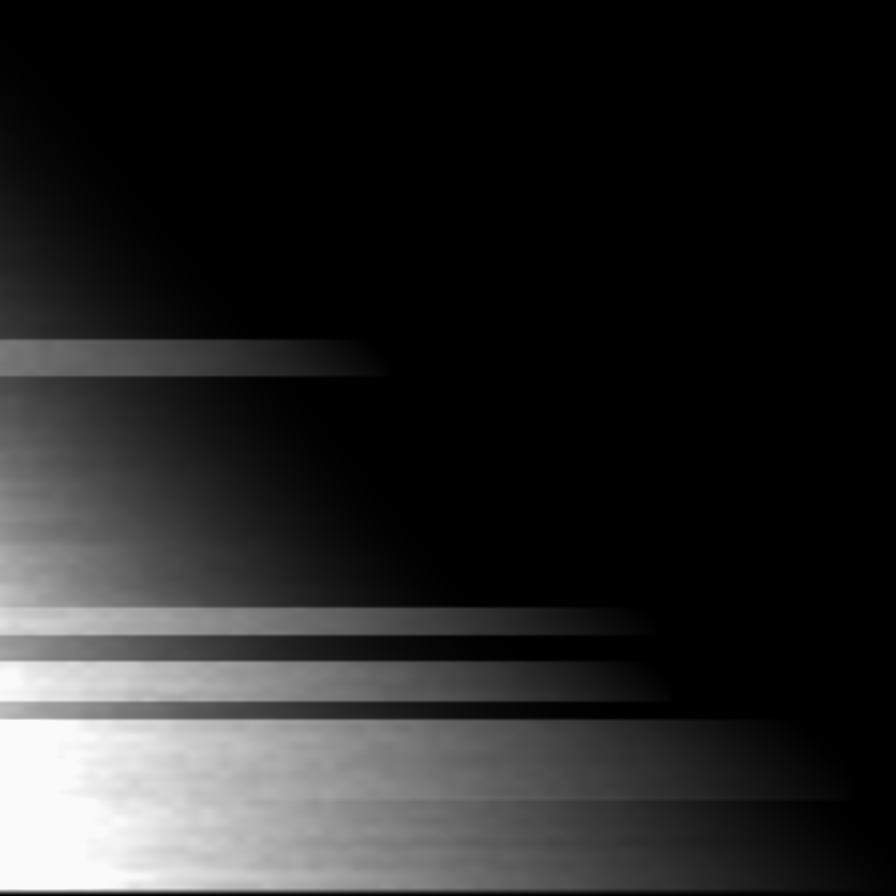
Write a Shadertoy shader that draws this background.

```glsl
// Grey light enters from the lower left and dies away to the right into black.
// A broad corner glow is overlaid by flat horizontal strips; each has its own
// level, reach and falloff, and faint stretched noise roughens the light.

struct Strip {
    float bottom;
    float top;
    float level;   // brightness at the left side
    float reach;   // where the light ends, in canvas widths
    float power;   // steepness of the falloff
};

const int STRIP_COUNT = 7;
const Strip STRIPS[STRIP_COUNT] = Strip[STRIP_COUNT](
    Strip( 0.580, 0.621, 0.48, 0.434, 1.00),
    Strip( 0.291, 0.322, 0.86, 0.736, 1.15),
    Strip( 0.262, 0.291, 0.62, 0.600, 2.00),
    Strip( 0.217, 0.262, 0.98, 0.749, 1.10),
    Strip( 0.197, 0.217, 0.72, 0.710, 2.00),
    Strip( 0.107, 0.197, 1.10, 0.949, 1.30),
    Strip(-0.010, 0.107, 1.15, 1.000, 1.40)
);

const float GLOW_LEVEL = 1.65;
const float GLOW_REACH = 0.80;
const float GLOW_POWER = 1.70;
const float STRIP_TILT = 1.10;     // extra reach toward each strip's lower edge
const float EDGE_WIDTH = 0.0025;
const float END_WIDTH = 0.006;
const float FLOOR_HEIGHT = 0.010;  // dark line along the bottom
const float WHITE_LIMIT = 0.98;
const vec2 STREAK_SCALE = vec2(5.0, 85.0);
const vec2 GRAIN_SCALE = vec2(60.0, 96.0);
const float STREAK_AMOUNT = 0.09;
const float GRAIN_AMOUNT = 0.07;

float hash(vec2 p) {
    vec3 q = fract(vec3(p.xyx) * 0.1031);
    q += dot(q, q.yzx + 33.33);
    return fract((q.x + q.y) * q.z);
}

float valueNoise(vec2 p) {
    vec2 cell = floor(p);
    vec2 f = fract(p);
    f = f * f * (3.0 - 2.0 * f);
    float low = mix(hash(cell), hash(cell + vec2(1.0, 0.0)), f.x);
    float high = mix(hash(cell + vec2(0.0, 1.0)), hash(cell + 1.0), f.x);
    return mix(low, high, f.y);
}

// Light that runs out at the given reach
float falloff(float x, float reach, float power) {
    return pow(max(1.0 - x / max(reach, 0.001), 0.0), power);
}

float cornerGlow(vec2 uv) {
    float depth = 1.0 - uv.y;
    return GLOW_LEVEL * depth * depth
         * falloff(uv.x, GLOW_REACH * depth, GLOW_POWER);
}

float stripLight(vec2 uv, Strip s) {
    float middle = 0.5 * (s.bottom + s.top);
    float reach = s.reach + STRIP_TILT * (middle - uv.y);
    float end = 1.0 - smoothstep(s.reach - END_WIDTH, s.reach + END_WIDTH, uv.x);
    return s.level * falloff(uv.x, reach, s.power) * end;
}

float stripMask(float y, Strip s, float edge) {
    return smoothstep(s.bottom - edge, s.bottom + edge, y)
         - smoothstep(s.top - edge, s.top + edge, y);
}

void mainImage(out vec4 fragColor, in vec2 fragCoord) {
    vec2 uv = fragCoord / iResolution.xy;
    float edge = max(EDGE_WIDTH, 0.75 / iResolution.y);

    // Strips replace the glow wherever they cover it
    float light = 0.0;
    float covered = 0.0;
    for (int i = 0; i < STRIP_COUNT; i++) {
        float mask = stripMask(uv.y, STRIPS[i], edge);
        light += mask * min(stripLight(uv, STRIPS[i]), 1.05);
        covered += mask;
    }
    light += (1.0 - covered) * cornerGlow(uv);

    // Streaks and grain
    float streak = valueNoise(uv * STREAK_SCALE) - 0.5;
    float grain = valueNoise(uv * GRAIN_SCALE) - 0.5;
    light *= 1.0 + STREAK_AMOUNT * streak + GRAIN_AMOUNT * grain;

    // Dark floor line
    light *= smoothstep(0.0, FLOOR_HEIGHT, uv.y);

    fragColor = vec4(vec3(clamp(light, 0.0, WHITE_LIMIT)), 1.0);
}
```
